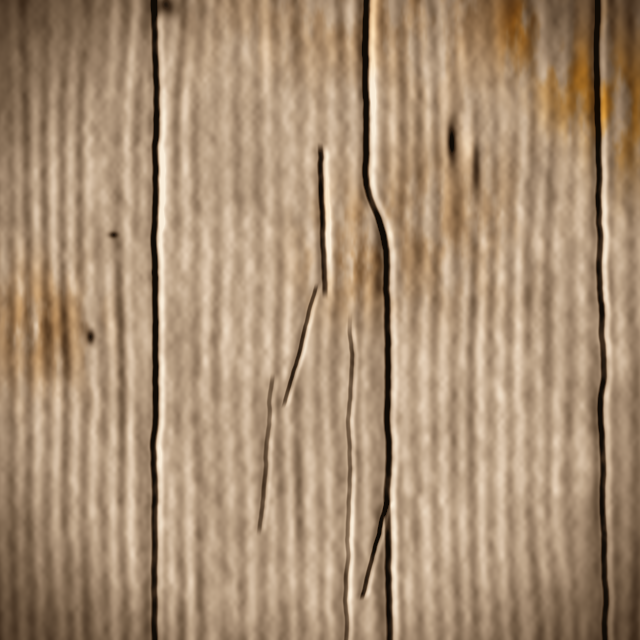
Write a WebGL 1 fragment shader that draws this texture.

```glsl
precision highp float;
// Weathered, ridged wooden planks with dark seams, cracks, a knot and ochre stains.
uniform vec2 u_resolution;

const vec3 BLACK = vec3(0.06, 0.04, 0.02);
const vec3 UMBER = vec3(0.23, 0.16, 0.10);
const vec3 BROWN = vec3(0.46, 0.37, 0.28);
const vec3 TAUPE = vec3(0.62, 0.52, 0.42);
const vec3 SAND = vec3(0.74, 0.64, 0.53);
const vec3 PALE = vec3(0.87, 0.78, 0.68);
const vec3 CREAM = vec3(0.98, 0.93, 0.85);
const vec3 RUST_TINT = vec3(1.02, 0.90, 0.70);
const vec3 OCHRE_TINT = vec3(1.12, 0.90, 0.38);

float hash(vec2 p) {
  return fract(sin(dot(p, vec2(127.1, 311.7))) * 43758.5453);
}

float noise(vec2 p) {
  vec2 i = floor(p);
  vec2 f = fract(p);
  f = f * f * (3.0 - 2.0 * f);
  float low = mix(hash(i), hash(i + vec2(1.0, 0.0)), f.x);
  float high = mix(hash(i + vec2(0.0, 1.0)), hash(i + vec2(1.0, 1.0)), f.x);
  return mix(low, high, f.y);
}

float fbm(vec2 p) {
  float sum = 0.0;
  float amp = 0.5;
  for (int i = 0; i < 4; i++) {
    sum += amp * noise(p);
    p = p * 2.03 + 17.3;
    amp *= 0.5;
  }
  return sum;
}

// Soft elliptical spot, 1 at its centre.
float blob(vec2 p, vec2 centre, vec2 radius) {
  vec2 q = (p - centre) / radius;
  return exp(-dot(q, q));
}

// Surface height: long ridges, slanting wrinkles and fine grain.
float height(vec2 p) {
  vec2 w = p + vec2(0.016 * (noise(p * vec2(7.0, 5.0)) - 0.5), 0.0);
  float ridges = 0.5 * noise(vec2(w.x * 66.0, w.y * 4.0));
  ridges += 0.17 * sin(w.x * 205.0 + 4.0 * noise(p * vec2(5.0, 1.5)));
  float wrinkles = noise(vec2(w.x * 44.0 + w.y * 26.0, w.y * 13.0 - w.x * 9.0));
  float grain = noise(p * vec2(95.0, 60.0)) + 0.5 * noise(p * vec2(170.0, 120.0));
  return ridges + 0.24 * wrinkles + 0.16 * grain;
}

// Tone change of a groove from a (low) to b (high): dark line, lit right edge.
float groove(vec2 p, vec2 a, vec2 b, float width) {
  float t = (p.y - a.y) / (b.y - a.y);
  float wobble = (fbm(vec2(p.y * 14.0, a.x * 31.0)) - 0.47) * 0.012;
  float d = (p.x - mix(a.x, b.x, t) - wobble) / width;
  float span = smoothstep(0.0, 0.08, t) * (1.0 - smoothstep(0.92, 1.0, t));
  float dark = exp(-d * d * d * d) + 0.22 * exp(-pow(d + 1.8, 2.0) * 0.5);
  float lit = exp(-pow((d - 2.2) * 0.9, 2.0));
  float strength = 0.45 + 0.7 * noise(vec2(p.y * 9.0, b.x * 57.0));
  return span * (0.34 * lit * strength - 0.62 * dark);
}

// Dark-to-light wood colour for a brightness value.
vec3 woodColour(float tone) {
  vec3 c = mix(BLACK, UMBER, smoothstep(0.02, 0.17, tone));
  c = mix(c, BROWN, clamp((tone - 0.17) / 0.21, 0.0, 1.0));
  c = mix(c, TAUPE, clamp((tone - 0.38) / 0.15, 0.0, 1.0));
  c = mix(c, SAND, clamp((tone - 0.53) / 0.12, 0.0, 1.0));
  c = mix(c, PALE, clamp((tone - 0.65) / 0.14, 0.0, 1.0));
  return mix(c, CREAM, clamp((tone - 0.79) / 0.16, 0.0, 1.0));
}

void main() {
  vec2 uv = gl_FragCoord.xy / u_resolution;

  // Relief lit from the left, over a mottled base
  vec2 stepX = vec2(0.004, 0.0);
  float slope = height(uv + stepX) - height(uv - stepX);
  float tone = 0.64 + 0.36 * slope;
  tone += 0.20 * (fbm(uv * vec2(22.0, 11.0)) - 0.47);
  tone += 0.10 * (noise(uv * vec2(90.0, 55.0) + 40.0) - 0.5);

  // Stains, broken up along the grain
  float patches = smoothstep(0.28, 0.62, fbm(uv * vec2(34.0, 12.0) + 5.0));
  float rust = blob(uv, vec2(0.06, 0.49), vec2(0.08, 0.09));
  rust += blob(uv, vec2(0.55, 0.60), vec2(0.07, 0.08));
  rust += blob(uv, vec2(0.70, 0.66), vec2(0.12, 0.12)) * 0.6;
  rust += blob(uv, vec2(0.66, 1.00), vec2(0.28, 0.12)) * 0.7;
  rust = clamp(rust * patches, 0.0, 1.0);
  float ochre = blob(uv, vec2(0.90, 0.87), vec2(0.05, 0.07));
  ochre += blob(uv, vec2(0.81, 0.96), vec2(0.03, 0.06));
  ochre += blob(uv, vec2(0.98, 0.83), vec2(0.05, 0.10));
  ochre = clamp(ochre * patches, 0.0, 1.0);
  tone -= 0.17 * rust + 0.08 * ochre;

  // Plank seams; the middle one bends sideways
  float bend = 0.034 * (1.0 - smoothstep(0.58, 0.74, uv.y));
  tone += groove(uv, vec2(0.242, -0.2), vec2(0.242, 1.2), 0.0048);
  tone += groove(uv - vec2(bend, 0.0), vec2(0.573, -0.2), vec2(0.573, 1.2), 0.0050);
  tone += groove(uv, vec2(0.948, -0.2), vec2(0.930, 1.2), 0.0046);

  // Cracks
  tone += 0.7 * groove(uv, vec2(0.440, 0.36), vec2(0.497, 0.56), 0.0032);
  tone += 0.8 * groove(uv, vec2(0.505, 0.53), vec2(0.500, 0.78), 0.0042);
  tone += 0.5 * groove(uv, vec2(0.405, 0.16), vec2(0.425, 0.42), 0.0035);
  tone += 0.6 * groove(uv, vec2(0.540, -0.1), vec2(0.548, 0.52), 0.0034);
  tone += 0.8 * groove(uv, vec2(0.565, 0.06), vec2(0.606, 0.22), 0.0034);

  // Knot and small pits
  tone += 0.18 * blob(uv, vec2(0.729, 0.775), vec2(0.014, 0.035));
  tone -= 0.65 * blob(uv, vec2(0.705, 0.778), vec2(0.007, 0.030));
  tone -= 0.40 * blob(uv, vec2(0.744, 0.745), vec2(0.006, 0.042));
  tone -= 0.55 * blob(uv, vec2(0.142, 0.474), vec2(0.006, 0.012));
  tone -= 0.45 * blob(uv, vec2(0.177, 0.633), vec2(0.007, 0.005));
  tone -= 0.60 * blob(uv, vec2(0.256, 0.992), vec2(0.018, 0.016));

  // Vignette and final colour
  tone *= 1.0 - 0.62 * smoothstep(0.40, 0.74, length(uv - 0.5));
  vec3 colour = woodColour(tone);
  colour *= mix(vec3(1.0), RUST_TINT, rust);
  colour *= mix(vec3(1.0), OCHRE_TINT, ochre);
  gl_FragColor = vec4(clamp(colour, 0.0, 1.0), 1.0);
}
```
